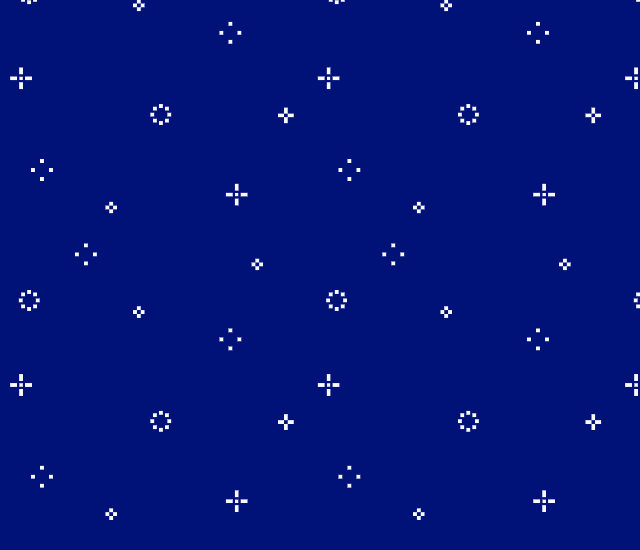
This pattern is drawn by a Shadertoy shader. Its source:

```glsl
// Repeating night-sky tile of small white pixel sparkles on deep blue.
// Each sparkle is folded into one octant and built from axis-aligned boxes;
// a loop places eleven of them in a wrapped tile (canvas is 768 units wide).

const vec2 TILE = vec2(369.0, 368.0);
const int COUNT = 11;

// Sparkle kinds
const float SMALL_DOTS = 0.0;
const float WIDE_DOTS = 1.0;
const float SMALL_CROSS = 2.0;
const float BIG_CROSS = 3.0;
const float RING = 4.0;

// Tile position (y down) and kind of every sparkle
const vec3 SPARKLES[COUNT] = vec3[COUNT](
    vec3(166.5, 6.5, SMALL_DOTS),
    vec3(133.5, 249.0, SMALL_DOTS),
    vec3(308.8, 317.3, SMALL_DOTS),
    vec3(276.5, 39.3, WIDE_DOTS),
    vec3(50.3, 204.0, WIDE_DOTS),
    vec3(103.0, 305.3, WIDE_DOTS),
    vec3(343.0, 138.5, SMALL_CROSS),
    vec3(25.3, 94.0, BIG_CROSS),
    vec3(284.0, 233.5, BIG_CROSS),
    vec3(193.0, 137.5, RING),
    vec3(35.0, 360.5, RING)
);

float box(vec2 p, vec2 halfSize) {
    vec2 q = abs(p) - halfSize;
    return length(max(q, 0.0)) + min(max(q.x, q.y), 0.0);
}

float sparkle(vec2 p, float kind) {
    // Fold into one octant so each box appears on all four arms
    p = abs(p);
    if (p.y > p.x) p = p.yx;

    vec2 dot2 = vec2(2.3);
    if (kind == SMALL_DOTS) return box(p - vec2(4.6, 0.0), dot2);
    if (kind == WIDE_DOTS) return box(p - vec2(10.8, 0.0), dot2);
    if (kind == SMALL_CROSS) return box(p - vec2(5.8, 0.0), vec2(3.6, 2.2));
    if (kind == BIG_CROSS)
        return min(box(p, vec2(2.0)), box(p - vec2(8.9, 0.0), vec2(4.1, 2.2)));
    return min(box(p - vec2(10.2, 0.0), dot2), box(p - vec2(7.2), dot2));
}

void mainImage(out vec4 fragColor, in vec2 fragCoord) {
    // Canvas units, measured from the upper left
    float unit = 768.0 / iResolution.x;
    vec2 p = vec2(fragCoord.x, iResolution.y - fragCoord.y) * unit;

    // Nearest sparkle, wrapped across tile borders
    float d = 1e3;
    for (int i = 0; i < COUNT; i++) {
        vec2 local = mod(p - SPARKLES[i].xy + 0.5 * TILE, TILE) - 0.5 * TILE;
        d = min(d, sparkle(local, SPARKLES[i].z));
    }

    float ink = 1.0 - smoothstep(-0.5 * unit, 0.5 * unit, d);
    vec3 night = vec3(0.0, 0.07, 0.47);
    vec3 white = vec3(0.98, 0.98, 0.99);
    fragColor = vec4(mix(night, white, ink), 1.0);
}
```
